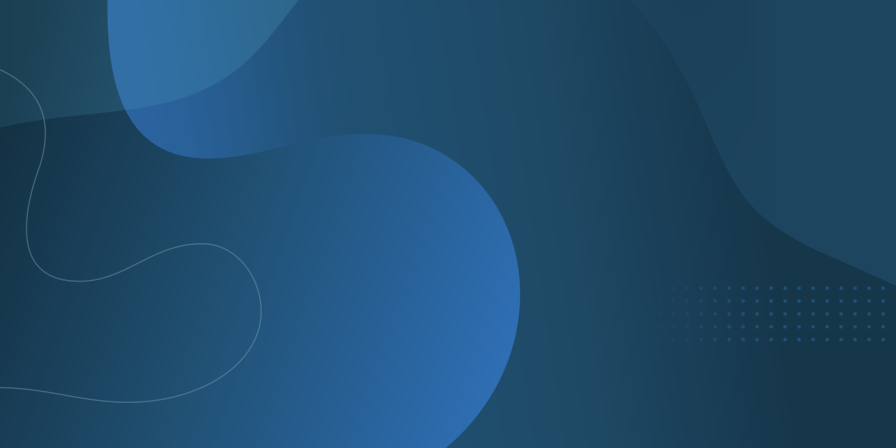
Write a Shadertoy shader that draws this background.

```glsl
const int CURVE_STEPS = 22;
const float DOT_RADIUS = 0.004;

// Path state: x = nearest distance, y = crossing sign (-1 left of the path)
vec2 addSegment(vec2 path, vec2 p, vec2 a, vec2 b) {
    vec2 ab = b - a, ap = p - a;
    float h = clamp(dot(ap, ab) / max(dot(ab, ab), 1e-8), 0.0, 1.0);
    float side = path.y;
    if ((a.y > p.y) != (b.y > p.y)) {
        float crossX = a.x + ab.x * ap.y / ab.y;
        if (crossX > p.x) side = -side;
    }
    return vec2(min(path.x, length(ap - ab * h)), side);
}

vec2 cubic(vec2 a, vec2 b, vec2 c, vec2 d, float t) {
    float s = 1.0 - t;
    return s * s * s * a + 3.0 * s * s * t * b + 3.0 * s * t * t * c + t * t * t * d;
}

vec2 addCubic(vec2 path, vec2 p, vec2 a, vec2 b, vec2 c, vec2 d) {
    vec2 previous = a;
    for (int i = 1; i <= CURVE_STEPS; i++) {
        vec2 next = cubic(a, b, c, d, float(i) / float(CURVE_STEPS));
        path = addSegment(path, p, previous, next);
        previous = next;
    }
    return path;
}

// Coverage of the area to the left of a path
float fillLeft(vec2 path, float px) {
    return 1.0 - smoothstep(-px, px, path.x * path.y);
}

vec2 bodyPath(vec2 p) {
    vec2 path = vec2(9.0, 1.0);
    path = addCubic(path, p, vec2(0.240, 1.010), vec2(0.237, 0.844), vec2(0.260, 0.646), vec2(0.464, 0.646));
    path = addCubic(path, p, vec2(0.464, 0.646), vec2(0.586, 0.646), vec2(0.677, 0.701), vec2(0.820, 0.701));
    path = addCubic(path, p, vec2(0.820, 0.701), vec2(1.016, 0.701), vec2(1.161, 0.544), vec2(1.161, 0.344));
    return addCubic(path, p, vec2(1.161, 0.344), vec2(1.161, 0.206), vec2(1.094, 0.076), vec2(0.979, -0.013));
}

vec2 cornerPath(vec2 p) {
    vec2 path = vec2(9.0, 1.0);
    path = addCubic(path, p, vec2(-0.016, 0.711), vec2(0.117, 0.747), vec2(0.273, 0.742), vec2(0.391, 0.776));
    return addCubic(path, p, vec2(0.391, 0.776), vec2(0.534, 0.818), vec2(0.586, 0.896), vec2(0.674, 1.010));
}

vec2 ridgePath(vec2 p) {
    vec2 path = vec2(9.0, 1.0);
    path = addCubic(path, p, vec2(1.396, 1.010), vec2(1.563, 0.844), vec2(1.576, 0.661), vec2(1.672, 0.547));
    path = addCubic(path, p, vec2(1.672, 0.547), vec2(1.750, 0.458), vec2(1.849, 0.435), vec2(2.010, 0.357));
    return addSegment(path, p, vec2(2.010, 0.357), vec2(3.0, -0.1));
}

vec2 threadPath(vec2 p) {
    vec2 path = vec2(9.0, 1.0);
    path = addCubic(path, p, vec2(-0.010, 0.849), vec2(0.094, 0.805), vec2(0.120, 0.729), vec2(0.089, 0.630));
    path = addCubic(path, p, vec2(0.089, 0.630), vec2(0.052, 0.531), vec2(0.021, 0.372), vec2(0.177, 0.372));
    path = addCubic(path, p, vec2(0.177, 0.372), vec2(0.281, 0.372), vec2(0.339, 0.456), vec2(0.451, 0.456));
    path = addCubic(path, p, vec2(0.451, 0.456), vec2(0.529, 0.456), vec2(0.583, 0.380), vec2(0.583, 0.305));
    path = addCubic(path, p, vec2(0.583, 0.305), vec2(0.583, 0.188), vec2(0.448, 0.102), vec2(0.286, 0.102));
    return addCubic(path, p, vec2(0.286, 0.102), vec2(0.182, 0.102), vec2(0.104, 0.135), vec2(-0.010, 0.135));
}

vec3 backdropColor(vec2 p) {
    float s = p.x - 0.15 * (1.0 - p.y);
    vec3 color = mix(vec3(0.165, 0.39, 0.62), vec3(0.125, 0.31, 0.44), smoothstep(0.25, 0.8, s));
    color = mix(color, vec3(0.12, 0.29, 0.40), clamp((s - 0.8) / 0.35, 0.0, 1.0));
    return mix(color, vec3(0.085, 0.21, 0.29), clamp((s - 1.15) / 0.5, 0.0, 1.0));
}

vec3 bodyColor(vec2 p) {
    float s = p.x + 0.35 * (1.0 - p.y);
    vec3 color = mix(vec3(0.075, 0.19, 0.26), vec3(0.125, 0.31, 0.44), clamp((s - 0.1) / 0.6, 0.0, 1.0));
    return mix(color, vec3(0.18, 0.43, 0.70), clamp((s - 0.7) / 0.7, 0.0, 1.0));
}

// Grid of dots, with its first centre at origin
float dotGrid(vec2 p, vec2 origin, vec2 spacing, vec2 lastCell, float px) {
    vec2 cell = clamp(round((p - origin) / spacing), vec2(0.0), lastCell);
    float d = length(p - origin - cell * spacing) - DOT_RADIUS;
    return 1.0 - smoothstep(-px, px, d);
}

void mainImage(out vec4 fragColor, in vec2 fragCoord) {
    vec2 p = fragCoord / iResolution.xy * vec2(2.0, 1.0);
    float px = 0.8 / iResolution.y;

    // Large flowing shapes
    vec3 color = mix(backdropColor(p), bodyColor(p), fillLeft(bodyPath(p), px));
    float cornerTint = 0.14 + 0.2 * p.x;
    color = mix(color, vec3(0.30, 0.62, 0.75), cornerTint * fillLeft(cornerPath(p), px));
    float ridgeTint = mix(0.08, 0.27, smoothstep(1.4, 1.8, p.x));
    color = mix(color, vec3(0.20, 0.44, 0.60), ridgeTint * (1.0 - fillLeft(ridgePath(p), px)));

    // Fading dots
    float dots = dotGrid(p, vec2(1.440, 0.242), vec2(0.03125, 0.0287), vec2(17.0, 4.0), px);
    color = mix(color, vec3(0.16, 0.38, 0.58), 0.6 * dots * smoothstep(1.38, 1.75, p.x));

    // Thin thread
    float thread = 1.0 - smoothstep(0.0, 0.0012 + px, threadPath(p).x);
    color = mix(color, vec3(0.45, 0.60, 0.68), 0.45 * thread);

    fragColor = vec4(color, 1.0);
}
```
